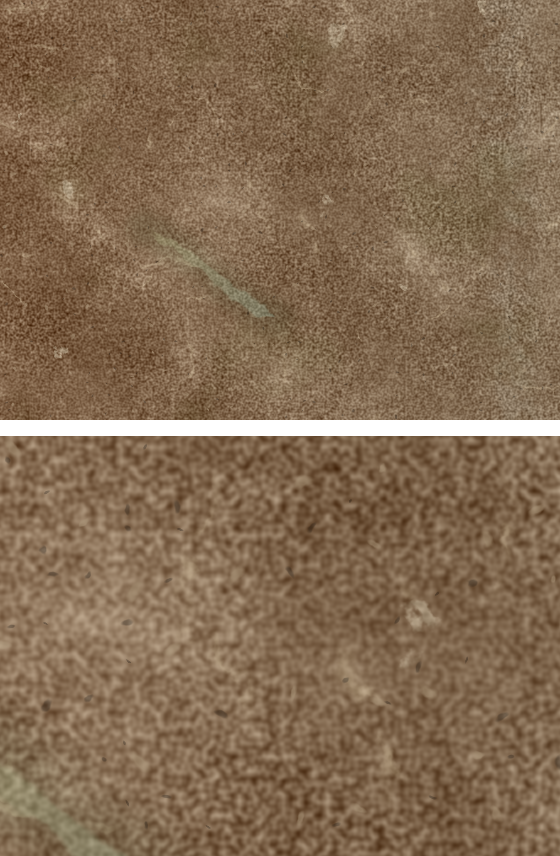
Top, the full canvas; bottom, a detail of the centre.
Write a WebGL 1 fragment shader that draws this texture.

```glsl
precision highp float;
// Brown limestone slab: a speckled gradient-noise ground with cloudy tone,
// broken pale veins, scattered flakes and pits, a grey weathered band on the
// right and one grey-green mineral streak running diagonally.
uniform vec2 u_resolution;

vec2 hash2(vec2 c) {
  vec3 q = fract(c.xyx * vec3(0.1031, 0.1030, 0.0973));
  q += dot(q, q.yzx + 33.33);
  return fract((q.xx + q.yz) * q.zy);
}

float corner(vec2 cell, vec2 offset) {
  float angle = 6.2832 * hash2(cell).x;
  return dot(vec2(cos(angle), sin(angle)), offset);
}

// Gradient noise, roughly -0.7 to 0.7
float noise(vec2 p) {
  vec2 i = floor(p), f = fract(p), e = vec2(1.0, 0.0);
  vec2 w = f * f * f * (f * (f * 6.0 - 15.0) + 10.0);
  return mix(mix(corner(i, f), corner(i + e.xy, f - e.xy), w.x),
             mix(corner(i + e.yx, f - e.yx), corner(i + e.xx, f - e.xx), w.x), w.y);
}

float fbm(vec2 p) {
  float sum = 0.0, gain = 1.0;
  for (int i = 0; i < 5; i++) {
    sum += gain * noise(p);
    p = mat2(1.6, 1.2, -1.2, 1.6) * p + 7.3;
    gain *= 0.55;
  }
  return sum;
}

// Line of the given half width along the zero crossings of warped noise
float vein(vec2 p, float scale, float width) {
  return 1.0 - smoothstep(0.0, width * scale * 1.4, abs(noise(p * scale)));
}

// Randomly turned ellipses, at most one per cell
float scatter(vec2 p, float scale, float chance, float size) {
  float cover = 0.0;
  p *= scale;
  for (int y = -1; y <= 1; y++) {
    for (int x = -1; x <= 1; x++) {
      vec2 cell = floor(p) + vec2(x, y);
      vec2 pick = hash2(cell + 41.0);
      vec2 d = p - cell - 0.2 - 0.6 * hash2(cell + 17.0);
      float angle = 6.2832 * pick.y;
      d = mat2(cos(angle), -sin(angle), sin(angle), cos(angle)) * d;
      float radius = size * (0.4 + 0.6 * fract(pick.y * 7.0));
      float edge = length(d * vec2(1.0, 1.9)) / radius;
      cover = max(cover, step(pick.x, chance) * (1.0 - smoothstep(0.45, 1.15, edge)));
    }
  }
  return cover;
}

void main() {
  vec2 p = gl_FragCoord.xy / u_resolution.y;
  float across = gl_FragCoord.x / u_resolution.x;
  vec2 ragged = vec2(fbm(p * 22.0), fbm(p * 22.0 + 50.0));
  vec2 warped = p + 0.018 * ragged + 0.05 * vec2(noise(p * 5.0 + 9.0), noise(p * 5.0 + 31.0));

  // Clouds and fine grain, coarser and stronger in places
  float cloud = fbm(p * 3.2 + 3.0);
  float grain = 0.62 * noise(p * 171.0) + 0.46 * noise(p * 113.0 + 20.0) + 0.22 * noise(p * 57.0);
  grain *= 1.0 + 0.5 * noise(p * 7.0 + 80.0);
  float tone = 0.28 + 0.26 * across + 0.32 * cloud + 0.17 * ragged.x + 1.12 * grain;

  // Pale crushed zones around the vein network
  float broken = smoothstep(-0.15, 0.35, fbm(p * 3.4 + 15.0));
  float halo = vein(warped + 4.0, 3.2, 0.05) * broken;
  tone += 0.30 * halo * (0.8 + ragged.y);
  vec3 color = mix(vec3(0.40, 0.29, 0.19), vec3(0.65, 0.56, 0.46), tone);

  // Warm left side, grey weathered band on the right, faint olive stains
  color += vec3(0.010, -0.004, -0.008) * (1.0 - 2.0 * across);
  float band = 1.0 - smoothstep(0.02, 0.09, abs(warped.x - 1.25 + 0.06 * p.y));
  band *= smoothstep(-0.5, 0.4, cloud + ragged.x);
  color = mix(color, vec3(0.56, 0.50, 0.42) + 0.40 * grain, 0.5 * band);
  float olive = smoothstep(0.15, 0.7, fbm(p * 3.0 + 70.0));
  color += vec3(-0.016, 0.0, -0.014) * olive;

  // Fine broken veins
  float thin = vein(warped + 4.0, 3.2, 0.005) * broken;
  float side = smoothstep(0.0, 0.4, fbm(p * 4.5 + 60.0));
  thin = max(thin, vein(warped + 27.0, 6.5, 0.0045) * side);
  thin *= smoothstep(-0.35, 0.35, ragged.y + 0.5 * noise(p * 9.0 + 44.0));
  color = mix(color, vec3(0.73, 0.65, 0.53) + 0.15 * grain, 0.65 * thin);

  // Dark pits, pale grains and larger ragged flakes
  vec2 rough = p + 0.006 * ragged;
  color *= 1.0 - 0.25 * scatter(rough + 3.0, 30.0, 0.25, 0.17);
  color = mix(color, vec3(0.67, 0.59, 0.48), 0.55 * scatter(rough, 21.0, 0.35, 0.20));
  float flake = scatter(p + 0.028 * ragged, 4.6, 0.36, 0.14);
  color = mix(color, vec3(0.73, 0.67, 0.57) + 0.3 * grain, 0.65 * flake);

  // Grey-green streak, widening toward its lower right end
  vec2 start = vec2(0.345, 0.455), run = vec2(0.31, -0.21);
  vec2 q = p + 0.010 * ragged - start;
  float along = clamp(dot(q, run) / dot(run, run), 0.0, 1.0);
  float bend = 0.007 * sin(6.2832 * along);
  float away = length(q - run * along - vec2(0.56, 0.83) * bend);
  float width = mix(0.004, 0.020, along) * (1.0 - smoothstep(0.88, 1.0, along));
  color *= 1.0 - 0.10 * (1.0 - smoothstep(0.01, 0.07, away)) * vec3(1.0, 0.7, 1.0);
  float streak = 1.0 - smoothstep(width * 0.65, width + 0.004, away);
  vec3 mineral = mix(vec3(0.59, 0.54, 0.40), vec3(0.52, 0.52, 0.43), along);
  color = mix(color, mineral + 0.22 * grain, 0.8 * streak * smoothstep(0.0, 0.12, along));

  gl_FragColor = vec4(clamp(color, 0.0, 1.0), 1.0);
}
```
